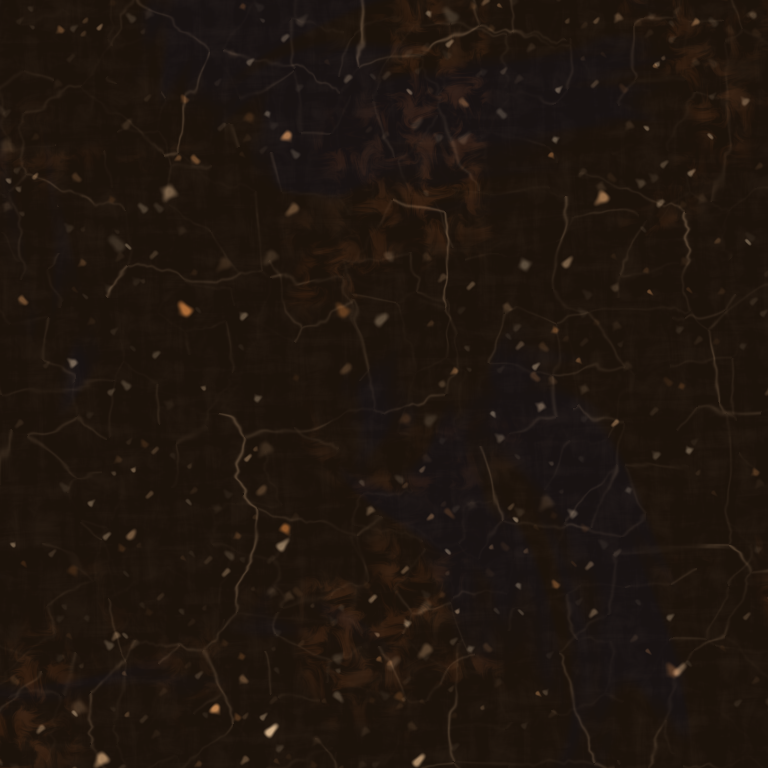
Reproduce this texture procedurally as a WebGL 1 fragment shader.

```glsl
precision highp float;
// Dark brown aged varnish with faint craquelure, rust stains and pale specks.
uniform vec2 u_resolution;

#define CRACK_CELLS 6.5
#define CRACK_WIDTH 0.0021
#define CRACK_GAIN 0.19
#define HAIRLINE_GAIN 0.075
#define WARP 0.016
#define GRAIN 0.020
#define RUST_GAIN 0.085
#define SPECK_CELLS 17.0
#define SPECK_SHARE 0.21
#define BASE_COLOR vec3(0.111, 0.073, 0.043)
#define BLUE_COLOR vec3(0.098, 0.074, 0.072)
#define CRACK_COLOR vec3(1.0, 0.84, 0.66)

vec2 hash2(vec2 c) {
  vec2 d = vec2(dot(c, vec2(127.1, 311.7)), dot(c, vec2(269.5, 183.3)));
  return fract(sin(d) * 43758.5453);
}

// Layered sines, each turned and bent by the last; about -1 to 1.
float waves(vec2 p) {
  float sum = 0.0, amp = 0.5;
  for (int i = 0; i < 5; i++) {
    p = mat2(0.8, 0.6, -0.6, 0.8) * p * 1.75 + 1.7;
    p += 0.6 * sin(p.yx * 1.2);
    sum += amp * sin(p.x) * sin(p.y + 0.8) * 1.5;
    amp *= 0.65;
  }
  return sum;
}

vec2 seedPoint(vec2 cell) {
  return cell + 0.14 + 0.72 * hash2(cell);
}

// Cell borders: x is the distance to the nearest, y a random value per border.
vec2 borders(vec2 p) {
  vec2 home = floor(p), nearCell = home, nearSeed = home;
  float best = 9.0;
  for (int j = -1; j <= 1; j++)
  for (int i = -1; i <= 1; i++) {
    vec2 cell = home + vec2(float(i), float(j));
    vec2 s = seedPoint(cell);
    float d = distance(s, p);
    if (d < best) { best = d; nearSeed = s; nearCell = cell; }
  }
  vec2 result = vec2(9.0, 0.0);
  for (int j = -2; j <= 2; j++)
  for (int i = -2; i <= 2; i++) {
    vec2 cell = home + vec2(float(i), float(j));
    vec2 s = seedPoint(cell), gap = s - nearSeed;
    if (dot(gap, gap) > 0.0001) {
      float d = dot(0.5 * (s + nearSeed) - p, normalize(gap));
      if (d < result.x) result = vec2(d, hash2(nearCell + cell + 0.5).x);
    }
  }
  return result;
}

// Soft crack lines, some borders missing and all fading in and out.
float cracks(vec2 uv, float cells, float width, float missing) {
  vec2 b = borders(uv * cells);
  float d = b.x / cells / width;
  float fade = smoothstep(-0.5, 0.7, waves(uv * 7.0 + cells));
  return exp(-d * d) * smoothstep(missing, 1.0, b.y) * (0.25 + 0.75 * fade);
}

// Scattered soft dots, denser where the waves are high.
vec3 specks(vec2 uv, float cells, float share, float radius) {
  vec3 sum = vec3(0.0);
  vec2 home = floor(uv * cells);
  for (int j = -1; j <= 1; j++)
  for (int i = -1; i <= 1; i++) {
    vec2 cell = home + vec2(float(i), float(j));
    vec2 pick = hash2(cell + 31.7), look = hash2(cell + 77.3);
    float cluster = 0.8 + 0.9 * waves(cell / cells * 3.0 + 5.0);
    vec2 offset = uv - (cell + hash2(cell + 9.1)) / cells;
    offset += 0.2 * radius * sin(offset.yx * 3.0 / radius + look * 6.3);
    float r = radius * (0.55 + 0.6 * look.x);
    float dotShape = 1.0 - smoothstep(0.25 * r, r, length(offset));
    vec3 tint = mix(vec3(0.90, 0.83, 0.70), vec3(0.85, 0.50, 0.22), look.y * look.y);
    sum += tint * dotShape * step(pick.x, share * cluster) * (0.12 + 0.75 * pow(pick.y, 3.0));
  }
  return sum;
}

void main() {
  vec2 uv = gl_FragCoord.xy / min(u_resolution.x, u_resolution.y);
  vec2 bent = uv + WARP * vec2(waves(uv * 6.0), waves(uv.yx * 6.0 + 4.0));

  // Ground with bluish patches, rust stains and a faint woven grain.
  vec3 color = mix(BASE_COLOR, BLUE_COLOR, smoothstep(0.3, 0.75, waves(uv * 3.5 + 2.0)));
  float mottle = waves(uv * 42.0);
  float weave = waves(uv * vec2(70.0, 16.0)) + waves(uv * vec2(16.0, 70.0) + 3.0);
  color += GRAIN * vec3(1.0, 0.85, 0.7) * max(0.45 * mottle + 0.5 * weave, -0.25);
  float rust = smoothstep(0.15, 1.0, waves(uv * 4.0 + 11.0));
  color += RUST_GAIN * vec3(1.0, 0.47, 0.18) * rust * smoothstep(-0.4, 0.9, mottle);

  // Main cracks, then a finer and dimmer net.
  color += CRACK_GAIN * CRACK_COLOR * cracks(bent, CRACK_CELLS, CRACK_WIDTH, 0.15);
  color += HAIRLINE_GAIN * CRACK_COLOR * cracks(bent + 3.0, CRACK_CELLS * 2.1, CRACK_WIDTH, 0.3);

  // Large pale specks and fine ochre crumbs.
  color += specks(uv, SPECK_CELLS, SPECK_SHARE, 0.0125);
  color += 0.45 * specks(uv + 7.0, SPECK_CELLS * 2.8, SPECK_SHARE, 0.0075);
  gl_FragColor = vec4(color, 1.0);
}
```
